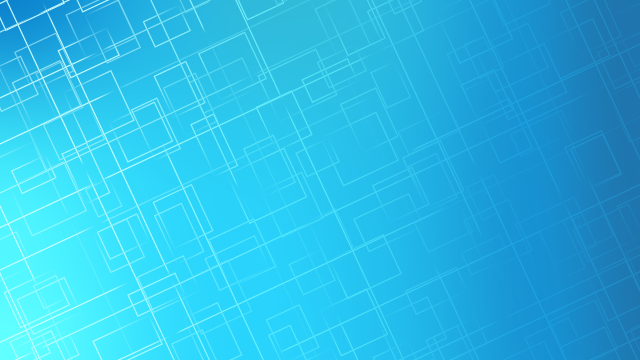
This background is drawn by a Shadertoy shader. Its source:

```glsl
const float TILT = 0.436;            // angle of the line grid, radians
const float HALF_WIDTH = 0.0017;     // half thickness of a line
const float RECT_CELL = 0.24;        // spacing of scattered rectangles
const float ROW_GAP = 0.125;         // mean gap between long lines
const float SEGMENT = 0.85;          // length of a long line segment
const int RECT_LAYERS = 3;

const vec3 AQUA = vec3(0.24, 0.92, 1.00);
const vec3 CYAN = vec3(0.16, 0.83, 0.99);
const vec3 SKY = vec3(0.13, 0.73, 0.92);
const vec3 AZURE = vec3(0.09, 0.57, 0.82);
const vec3 STEEL = vec3(0.12, 0.46, 0.68);
const vec3 TEAL = vec3(0.20, 0.73, 0.84);
const vec3 CORNER_BLUE = vec3(0.04, 0.50, 0.80);
const vec3 GLOW = vec3(0.38, 1.00, 1.00);
const vec3 LINE_LEFT = vec3(0.80, 1.00, 1.00);
const vec3 LINE_MIDDLE = vec3(0.40, 0.96, 1.00);
const vec3 LINE_RIGHT = vec3(0.14, 0.75, 0.98);

vec3 hash3(vec2 p) {
    vec3 q = fract(vec3(p.xyx) * vec3(0.1031, 0.1030, 0.0973));
    q += dot(q, q.yxz + 33.33);
    return fract((q.xxy + q.yzz) * q.zyx);
}

float bump(vec2 p, vec2 center, vec2 radius) {
    vec2 d = (p - center) / radius;
    return exp(-dot(d, d));
}

// Antialiased coverage of a thin stroke at distance d
float stroke(float d) {
    return clamp((HALF_WIDTH - abs(d)) * iResolution.y + 0.5, 0.0, 1.0);
}

float boxDistance(vec2 p, vec2 halfSize) {
    vec2 d = abs(p) - halfSize;
    return length(max(d, 0.0)) + min(max(d.x, d.y), 0.0);
}

// Rectangle outlines, one per jittered cell, each fading to one side
float rectangles(vec2 p, float seed) {
    vec2 cell = floor(p / RECT_CELL);
    float ink = 0.0;
    for (int j = -1; j <= 1; j++) {
        for (int i = -1; i <= 1; i++) {
            vec2 id = cell + vec2(i, j);
            vec3 place = hash3(id + seed);
            vec3 shape = hash3(id + seed + 57.0);
            vec2 halfSize = mix(vec2(0.032), vec2(0.09, 0.08), shape.xy);
            vec2 local = p - (id + 0.15 + 0.7 * place.xy) * RECT_CELL;
            vec2 side = sign(shape.yz - 0.5);
            float fade = smoothstep(-2.4, 0.0, dot(local / halfSize, side));
            float strength = mix(0.4, 1.0, place.z) * fade;
            ink = max(ink, stroke(boxDistance(local, halfSize)) * strength);
        }
    }
    return ink;
}

// Long parallel lines broken into soft-ended segments
float longLines(vec2 p, float seed) {
    float row = floor(p.y / ROW_GAP);
    vec3 rnd = hash3(vec2(row, seed));
    float along = p.x / SEGMENT + rnd.y;
    float strength = hash3(vec2(floor(along) + seed, row)).x;
    float t = fract(along);
    float ends = smoothstep(0.0, 0.04, t) * smoothstep(1.0, 0.92, t);
    float d = p.y - (row + 0.1 + 0.8 * rnd.x) * ROW_GAP;
    return stroke(d) * ends * smoothstep(0.0, 0.5, strength);
}

vec3 background(vec2 uv) {
    float s = uv.x + 0.06 * (uv.y - 0.5);
    vec3 color = mix(AQUA, CYAN, smoothstep(0.0, 0.38, s));
    color = mix(color, SKY, smoothstep(0.38, 0.66, s));
    color = mix(color, AZURE, smoothstep(0.58, 0.84, s));
    color = mix(color, STEEL, smoothstep(0.82, 1.0, s));
    color = mix(color, TEAL, 0.9 * bump(uv, vec2(0.45, 1.05), vec2(0.24, 0.42)));
    color = mix(color, CORNER_BLUE, bump(uv, vec2(0.0, 1.06), vec2(0.24, 0.34)));
    color = mix(color, GLOW, 0.5 * bump(uv, vec2(0.0, 0.36), vec2(0.13, 0.20)));
    return mix(color, GLOW, bump(uv, vec2(0.0, 0.04), vec2(0.16, 0.22)));
}

void mainImage(out vec4 fragColor, in vec2 fragCoord) {
    vec2 uv = fragCoord / iResolution.xy;
    vec2 p = fragCoord / iResolution.y;
    float c = cos(TILT), s = sin(TILT);
    vec2 q = vec2(c * p.x + s * p.y, c * p.y - s * p.x);

    // Line network
    float ink = max(longLines(q, 3.0), longLines(q.yx, 11.0));
    for (int k = 0; k < RECT_LAYERS; k++) {
        float seed = 19.0 + 31.0 * float(k);
        ink = max(ink, rectangles(q + 0.09 * float(k), seed));
    }

    // Lines are pale at the left and sink into the blue at the right
    vec3 lineColor = mix(LINE_LEFT, LINE_MIDDLE, smoothstep(0.1, 0.5, uv.x));
    lineColor = mix(lineColor, LINE_RIGHT, smoothstep(0.5, 0.85, uv.x));
    float opacity = mix(0.95, 0.28, smoothstep(0.15, 1.0, uv.x));
    vec3 color = mix(background(uv), lineColor, ink * opacity);
    fragColor = vec4(color, 1.0);
}
```
